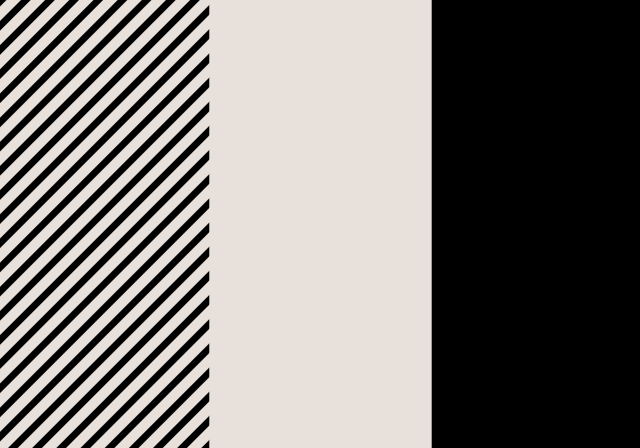
Write a WebGL 1 fragment shader that draws this background.

```glsl
precision highp float;
// Three vertical panels: diagonal black stripes on cream, plain cream, solid black.

uniform vec2 u_resolution;

// Coverage of the region where the signed distance is negative.
float fill(float dist, float pixel) {
    return 1.0 - smoothstep(-0.7 * pixel, 0.7 * pixel, dist);
}

// Signed distance to 45 degree stripes rising to the right.
float stripes(vec2 p, float period, float offset, float blackShare) {
    float cycle = (p.x + p.y - offset) / period;
    float fromCentre = abs(fract(cycle + 0.5) - 0.5);
    return (fromCentre - 0.5 * blackShare) * period * 0.7071;
}

void main() {
    // Canvas widths, measured from the top left corner.
    vec2 p = vec2(gl_FragCoord.x, u_resolution.y - gl_FragCoord.y) / u_resolution.x;
    float pixel = 1.0 / u_resolution.x;

    vec3 cream = vec3(0.91, 0.88, 0.855);
    vec3 black = vec3(0.0);

    // Striped panel on the left, solid panel on the right.
    float leftPanel = fill(p.x - 0.327, pixel);
    float rightPanel = fill(0.6745 - p.x, pixel);
    float stripe = fill(stripes(p, 0.03776, 0.0026, 0.4), pixel);

    float ink = max(leftPanel * stripe, rightPanel);
    gl_FragColor = vec4(mix(cream, black, ink), 1.0);
}
```
